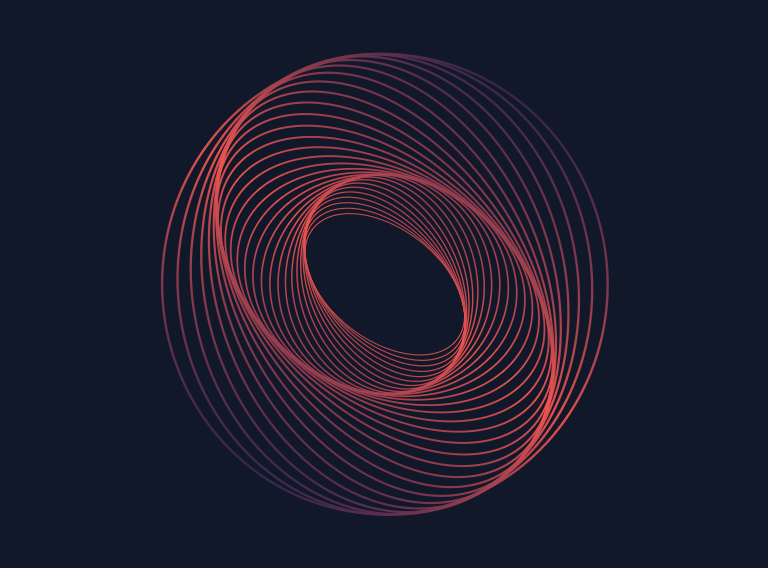
Write a Shadertoy shader that draws this background.

```glsl
// A spirograph-like nest of thin ellipses on dark navy, red along one diagonal
// and fading to violet across it. Each ring is a turned, shrunken ellipse seen
// through one fixed diagonal stretch, which bunches the rings into bright bands.

const int   RING_COUNT   = 34;
const float OUTER_RADIUS = 0.3985;                // in canvas heights
const float SHRINK       = 0.9655;                // size ratio between rings
const float START_TURN   = 0.0628;                // radians
const float TURN_STEP    = 0.1492;                // radians per ring
const float STRETCH      = 1.136;                 // ring elongation and its counter stretch
const vec2  CENTER_SHIFT = vec2(0.0015, -0.0005); // from the canvas middle
const float OUTER_STROKE = 0.0042;
const float INNER_STROKE = 0.0019;
const float STROKE_ALPHA = 0.94;

const vec3  NAVY       = vec3(0.067, 0.094, 0.161);
const vec3  RED        = vec3(0.940, 0.330, 0.310);
const vec3  VIOLET     = vec3(0.230, 0.150, 0.310);
const vec2  FADE_AXIS  = vec2(0.6, 0.8);
const float FADE_REACH = 0.405;

// Rotates v counterclockwise
vec2 turn(vec2 v, float angle) {
    float c = cos(angle), s = sin(angle);
    return vec2(c * v.x - s * v.y, s * v.x + c * v.y);
}

// Approximate signed distance to a ring, in the frame of the fixed stretch
float ringDistance(vec2 p, float radius, float angle) {
    vec2 unstretch = vec2(STRETCH, 1.0 / STRETCH);
    vec2 unsquash = vec2(1.0 / STRETCH, STRETCH) / radius;
    vec2 q = turn(p * unstretch, -angle) * unsquash;
    float len = max(length(q), 1e-5);
    vec2 gradient = turn(q / len * unsquash, angle) * unstretch;
    return (len - 1.0) / length(gradient);
}

// Share of a pixel-wide window covered by a stroke
float strokeCoverage(float dist, float width, float pixel) {
    float halfWidth = 0.5 * width;
    float high = clamp(dist + 0.5 * pixel, -halfWidth, halfWidth);
    float low  = clamp(dist - 0.5 * pixel, -halfWidth, halfWidth);
    return (high - low) / pixel;
}

void mainImage(out vec4 fragColor, in vec2 fragCoord) {
    float pixel = 1.0 / iResolution.y;
    vec2 p = (fragCoord - 0.5 * iResolution.xy) * pixel - CENTER_SHIFT;

    // Stroke colour, mirrored about the red diagonal
    float fade = clamp(abs(dot(p, FADE_AXIS)) / FADE_REACH, 0.0, 1.0);
    vec3 ink = mix(RED, VIOLET, fade);

    // Rings from the outside in, with x along the rising diagonal
    vec2 diagonal = turn(p, -radians(45.0));
    vec3 color = NAVY;
    float radius = OUTER_RADIUS;
    for (int i = 0; i < RING_COUNT; i++) {
        float index = float(i);
        float width = mix(OUTER_STROKE, INNER_STROKE, index / float(RING_COUNT - 1));
        float dist = ringDistance(diagonal, radius, START_TURN + TURN_STEP * index);
        color = mix(color, ink, STROKE_ALPHA * strokeCoverage(dist, width, pixel));
        radius *= SHRINK;
    }

    fragColor = vec4(color, 1.0);
}
```
